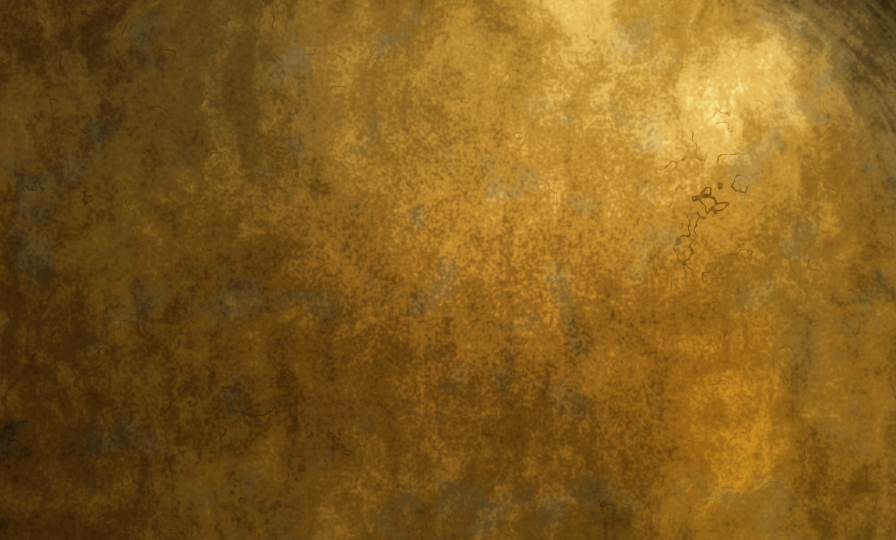
This texture is drawn by a Shadertoy shader. Its source:

```glsl
// Aged, hammered brass lit from the upper right: soft elliptical glows set the
// broad light, then warped gradient noise adds stains, vertical wear, leathery
// grain, fine cracks and curved brush marks before a gold ramp colours it.

vec2 randomGradient(vec2 cell) {
    vec3 q = fract(cell.xyx * vec3(0.1031, 0.1030, 0.0973));
    q += dot(q, q.yzx + 33.33);
    float angle = 6.2832 * fract((q.x + q.y) * q.z);
    return vec2(cos(angle), sin(angle));
}

float gradientNoise(vec2 p) {
    vec2 i = floor(p), f = fract(p);
    vec2 u = f * f * f * (f * (f * 6.0 - 15.0) + 10.0);
    vec2 e = vec2(1.0, 0.0);
    float low = mix(dot(randomGradient(i), f),
                    dot(randomGradient(i + e), f - e), u.x);
    float high = mix(dot(randomGradient(i + e.yx), f - e.yx),
                     dot(randomGradient(i + 1.0), f - 1.0), u.x);
    return 1.4 * mix(low, high, u.y);
}

float fbm(vec2 p) {
    float sum = 0.0, amplitude = 0.5;
    for (int octave = 0; octave < 5; octave++) {
        sum += amplitude * gradientNoise(p);
        p = mat2(1.6, 1.2, -1.2, 1.6) * p + 7.3;
        amplitude *= 0.55;
    }
    return sum;
}

float glow(vec2 p, vec2 centre, vec2 radius) {
    vec2 d = (p - centre) / radius;
    return exp(-dot(d, d));
}

// Broad light and shade over the metal.
float lighting(vec2 p) {
    float light = 0.31;
    light += 0.36 * glow(p, vec2(1.25, 0.86), vec2(0.50, 0.38));
    light += 0.27 * glow(p, vec2(1.08, 1.00), vec2(0.11, 0.10));
    light += 0.15 * glow(p, vec2(1.30, 0.78), vec2(0.13, 0.13));
    light += 0.20 * glow(p, vec2(1.44, 0.84), vec2(0.12, 0.09));
    light += 0.19 * glow(p, vec2(0.88, 0.62), vec2(0.40, 0.28));
    light += 0.07 * glow(p, vec2(0.70, 0.92), vec2(0.22, 0.20));
    light += 0.25 * glow(p, vec2(1.36, 0.20), vec2(0.14, 0.30));
    light += 0.13 * glow(p, vec2(1.12, 0.32), vec2(0.08, 0.07));
    light += 0.14 * glow(p, vec2(1.64, 0.25), vec2(0.22, 0.40));
    light += 0.06 * glow(p, vec2(0.85, 0.15), vec2(0.35, 0.25));
    light -= 0.24 * glow(p, vec2(1.66, 1.00), vec2(0.15, 0.17));
    light -= 0.16 * glow(p, vec2(0.00, 0.05), vec2(0.25, 0.50));
    light -= 0.07 * glow(p, vec2(0.48, 0.25), vec2(0.28, 0.15));
    light -= 0.10 * glow(p, vec2(0.00, 1.00), vec2(0.25, 0.15));
    light -= 0.08 * glow(p, vec2(1.22, 0.42), vec2(0.10, 0.06));
    light -= 0.10 * glow(p, vec2(1.48, 0.35), vec2(0.04, 0.10));
    return light;
}

vec3 goldRamp(float t) {
    vec3 c = mix(vec3(0.12, 0.07, 0.01), vec3(0.26, 0.16, 0.03), smoothstep(0.0, 0.18, t));
    c = mix(c, vec3(0.39, 0.27, 0.06), smoothstep(0.16, 0.34, t));
    c = mix(c, vec3(0.56, 0.40, 0.12), smoothstep(0.32, 0.52, t));
    c = mix(c, vec3(0.74, 0.55, 0.19), smoothstep(0.50, 0.70, t));
    c = mix(c, vec3(0.90, 0.73, 0.35), smoothstep(0.68, 0.87, t));
    return mix(c, vec3(1.0, 0.94, 0.62), smoothstep(0.85, 1.05, t));
}

void mainImage(out vec4 fragColor, in vec2 fragCoord) {
    vec2 p = fragCoord / iResolution.y;
    p.x *= 1.6623 * iResolution.y / iResolution.x;

    // Stains and wear, pulled along the vertical.
    vec2 warp = vec2(fbm(p * 4.0 + 3.1), fbm(p * 4.0 + 17.7));
    float stain = fbm(p * vec2(7.0, 5.0) + warp * 1.2);
    float wear = fbm(p * vec2(26.0, 6.0) + warp * 2.0 + 40.0);
    float mottle = fbm(p * vec2(19.0, 23.0) + warp + 80.0);
    float tone = lighting(p + 0.07 * warp);
    tone += 0.15 * stain + 0.10 * wear + 0.11 * mottle;

    // Leathery grain, strongest around the middle.
    float grain = 0.6 * gradientNoise(p * 85.0) + 0.7 * gradientNoise(p * 150.0 + 9.0);
    tone += grain * (0.06 + 0.07 * glow(p, vec2(0.95, 0.52), vec2(0.45, 0.35)));

    // Thin broken cracks, with a denser upright seam at the right.
    float ridge = abs(gradientNoise(p * vec2(13.0, 6.0) + warp * 3.0));
    float seam = glow(p, vec2(1.32, 0.62), vec2(0.07, 0.17));
    float broken = smoothstep(0.0, 0.35, mottle + 0.3 * seam);
    tone -= (0.09 + 0.16 * seam) * broken * (1.0 - smoothstep(0.01, 0.06, ridge));

    // Brush marks bending around the upper right shoulder.
    vec2 arm = p - vec2(1.22, 0.56);
    float shoulder = smoothstep(0.34, 0.50, length(arm)) * smoothstep(1.30, 1.48, p.x)
                   * smoothstep(0.50, 0.75, p.y);
    tone += 0.20 * shoulder * fbm(vec2(length(arm) * 55.0, atan(arm.y, arm.x) * 5.0));

    // Gold, then dull patina and local shifts of hue.
    vec3 color = goldRamp(clamp(tone, 0.0, 1.1));
    float grey = dot(color, vec3(0.35, 0.50, 0.15));
    float patina = 0.45 * shoulder + 0.35 * glow(p, vec2(1.49, 0.35), vec2(0.05, 0.12))
                 + 0.22 * glow(p, vec2(0.30, 0.88), vec2(0.40, 0.25))
                 + 0.40 * smoothstep(0.08, 0.40, fbm(p * 8.0 + 60.0));
    color = mix(color, grey * vec3(1.12, 1.0, 0.66), clamp(patina, 0.0, 0.6));
    color *= mix(vec3(1.0), vec3(1.05, 0.97, 0.85), glow(p, vec2(0.85, 0.35), vec2(0.50, 0.30)));
    color *= mix(vec3(1.0), vec3(1.06, 1.0, 0.65), glow(p, vec2(1.36, 0.20), vec2(0.25, 0.30)));
    fragColor = vec4(clamp(color, 0.0, 1.0), 1.0);
}
```
